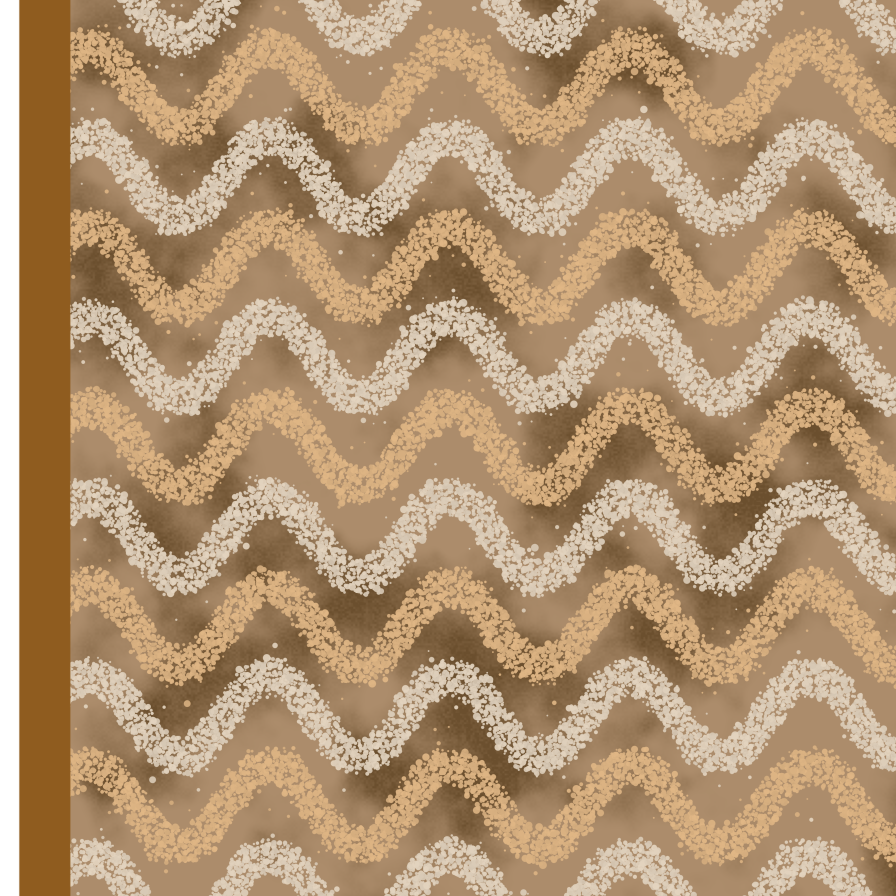
Reproduce this pattern procedurally as a Shadertoy shader.

```glsl
// Stippled wavy bands, alternating cream and tan, over smudged brown ground.
// Jittered grids scatter dots; each dot survives if it lies near a cosine row.
// A plain brown bar and a white margin close the left side.

const float WAVE_PERIOD = 0.201;
const float CREST_X = 0.1005;
const float WAVE_HEIGHT = 0.044;
const float ROW_SPACING = 0.1003;
const float BAND_CORE = 0.013;      // fully stippled half width
const float BAND_EDGE = 0.025;      // no dots beyond this distance
const float DOT_CELL = 0.0085;      // grid size of the largest dots
const float DOT_SHRINK = 0.74;      // size ratio between dot layers
const int DOT_LAYERS = 3;
const float DOT_SOFTNESS = 0.0006;
const float SMUDGE_SCALE = 10.0;
const float GRAIN_SCALE = 420.0;
const float BAR_LEFT = 0.0215;
const float BAR_RIGHT = 0.0785;

const vec3 GROUND = vec3(0.675, 0.55, 0.42);
const vec3 SMUDGE = vec3(0.42, 0.31, 0.18);
const vec3 CREAM = vec3(0.87, 0.81, 0.73);
const vec3 TAN = vec3(0.86, 0.70, 0.51);
const vec3 BAR = vec3(0.56, 0.36, 0.12);
const vec3 MARGIN = vec3(1.0);
const float TAU = 6.28318;

float hash(vec2 p) {
    return fract(sin(dot(p, vec2(127.1, 311.7))) * 43758.545);
}

float noise(vec2 p) {
    vec2 i = floor(p), f = fract(p);
    f = f * f * (3.0 - 2.0 * f);
    return mix(mix(hash(i), hash(i + vec2(1, 0)), f.x),
               mix(hash(i + vec2(0, 1)), hash(i + vec2(1, 1)), f.x), f.y);
}

float fbm(vec2 p) {
    float sum = 0.0, weight = 0.54;
    for (int i = 0; i < 4; i++) {
        sum += weight * noise(p);
        p = mat2(1.6, 1.2, -1.2, 1.6) * p + 7.3;
        weight *= 0.48;
    }
    return sum;
}

// x: approximate distance to the nearest wave, y: index of its row
vec2 nearestWave(vec2 p) {
    float phase = TAU * (p.x - CREST_X) / WAVE_PERIOD;
    float slope = WAVE_HEIGHT * TAU / WAVE_PERIOD * sin(phase);
    float height = p.y - WAVE_HEIGHT * cos(phase);
    float row = round(height / ROW_SPACING);
    float gap = abs(height - row * ROW_SPACING);
    return vec2(gap / sqrt(1.0 + 0.8 * slope * slope), row);
}

vec3 paintGround(vec2 p) {
    float cloud = fbm(p * SMUDGE_SCALE + 3.7);
    float amount = smoothstep(0.40, 0.85, cloud);
    float grain = noise(p * GRAIN_SCALE) - 0.5;
    return mix(GROUND, SMUDGE, clamp(amount * (1.0 + 0.3 * grain), 0.0, 1.0));
}

// One jittered grid of dots, laid over the colour below
vec3 stipple(vec3 colour, vec2 p, float cell, float seed, float blur) {
    vec2 home = floor(p / cell);
    for (int y = -1; y <= 1; y++)
    for (int x = -1; x <= 1; x++) {
        vec2 id = home + vec2(x, y);
        vec2 key = id + seed;
        vec2 jitter = vec2(hash(key), hash(key + 57.3));
        vec2 centre = (id + jitter) * cell;
        vec2 wave = nearestWave(centre);
        float density = 1.0 - smoothstep(BAND_CORE, BAND_EDGE, wave.x);
        float kept = step(hash(key + 113.9), density);
        float radius = cell * mix(0.2, 0.52, hash(key + 171.1));
        float cover = 1.0 - smoothstep(-blur, blur, length(p - centre) - radius);
        vec3 paint = mix(CREAM, TAN, mod(wave.y, 2.0));
        paint *= mix(0.96, 1.03, hash(key + 229.7));
        colour = mix(colour, paint, 0.92 * cover * kept);
    }
    return colour;
}

void mainImage(out vec4 fragColor, in vec2 fragCoord) {
    vec2 p = fragCoord / iResolution.y;
    float pixel = 1.0 / iResolution.y;
    float blur = max(0.7 * pixel, DOT_SOFTNESS);

    // Ground and stippled waves, small dots first
    vec3 colour = paintGround(p);
    for (int i = DOT_LAYERS - 1; i >= 0; i--) {
        float layer = float(i);
        float cell = DOT_CELL * pow(DOT_SHRINK, layer);
        colour = stipple(colour, p, cell, 19.7 * layer, blur);
    }

    // Side bar and margin
    colour = mix(BAR, colour, smoothstep(-pixel, pixel, p.x - BAR_RIGHT));
    colour = mix(MARGIN, colour, smoothstep(-pixel, pixel, p.x - BAR_LEFT));
    fragColor = vec4(colour, 1.0);
}
```
